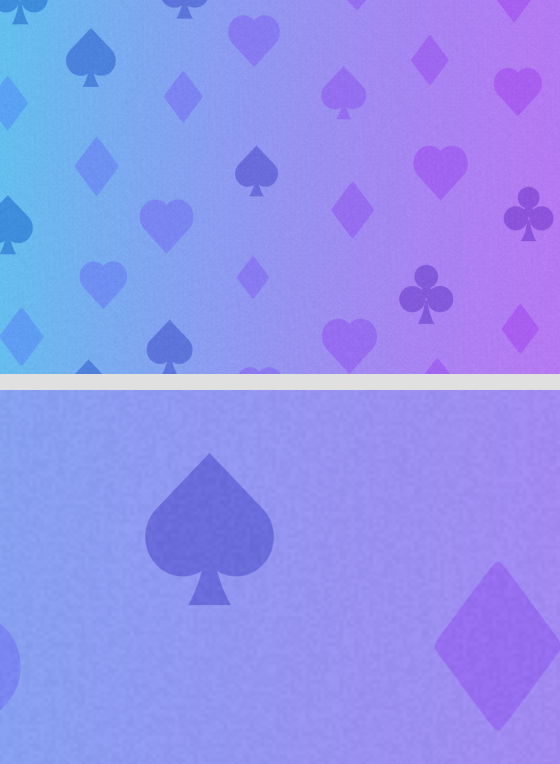
Top, the full canvas; bottom, a detail of the centre.
A Shadertoy shader for this pattern:

```glsl
// Card suits scattered over a soft blue-to-violet gradient with fine grain.
// Each cell of a staggered grid holds one jittered suit, drawn from a distance
// function and tinted by its position along the gradient.

#define CELL vec2(0.228, 0.305)   // grid spacing, canvas height = 1
#define JITTER vec2(0.07, 0.09)   // full range of the random offset
#define SUIT_SIZE 0.164           // height of the largest suit
#define MIN_SCALE 0.68            // smallest suit relative to the largest
#define GRAIN 0.036               // strength of the grain
#define GRAIN_FREQ 300.0          // grains per canvas height

const vec3 SKY = vec3(0.39, 0.745, 0.935);
const vec3 VIOLET = vec3(0.705, 0.475, 0.95);
const vec3 LIGHT_BLUE = vec3(0.35, 0.635, 0.95);
const vec3 LIGHT_VIOLET = vec3(0.67, 0.36, 0.94);
const vec3 DEEP_BLUE = vec3(0.23, 0.56, 0.86);
const vec3 DEEP_VIOLET = vec3(0.56, 0.32, 0.86);

float hash(vec2 p) {
    return fract(sin(dot(p, vec2(127.1, 311.7))) * 43758.5453);
}

float valueNoise(vec2 p) {
    vec2 i = floor(p), f = fract(p);
    f = f * f * (3.0 - 2.0 * f);
    return mix(mix(hash(i), hash(i + vec2(1, 0)), f.x),
               mix(hash(i + vec2(0, 1)), hash(i + vec2(1, 1)), f.x), f.y);
}

// Heart with its tip at the origin, about 1.2 wide and 1.1 tall
float heartShape(vec2 p) {
    p.x = abs(p.x);
    if (p.x + p.y > 1.0) return length(p - vec2(0.25, 0.75)) - 0.3536;
    vec2 a = p - vec2(0.0, 1.0);
    vec2 b = p - 0.5 * max(p.x + p.y, 0.0);
    return sqrt(min(dot(a, a), dot(b, b))) * sign(p.x - p.y);
}

// The suits below fit in a box from -0.5 to 0.5
float heart(vec2 p) {
    return heartShape((p + vec2(0.0, 0.45)) * vec2(1.34, 1.22)) / 1.28;
}

float diamond(vec2 p) {
    vec2 q = sqrt(p * p + 0.0003);    // softens the corners
    return dot(q, vec2(0.804, 0.595)) - 0.303;
}

float stem(vec2 p) {
    float t = clamp((-0.1 - p.y) / 0.4, 0.0, 1.0);
    return max(abs(p.x) - 0.03 - 0.11 * t * t, abs(p.y + 0.3) - 0.2);
}

float spade(vec2 p) {
    float body = heartShape(vec2(p.x * 1.43, (0.5 - p.y) * 1.36)) / 1.4;
    return min(body, stem(p));
}

float club(vec2 p) {
    float top = length(p - vec2(0.0, 0.3)) - 0.2;
    float side = length(vec2(abs(p.x) - 0.235, p.y + 0.08)) - 0.222;
    float core = length(p - vec2(0.0, 0.03)) - 0.1;
    return min(min(top, side), min(core, stem(p)));
}

// Kinds 0-2 are diamonds, 3-4 hearts, 5-6 spades and 7 is a club
float suit(vec2 p, float kind) {
    if (kind < 2.5) return diamond(p);
    if (kind < 4.5) return heart(p);
    if (kind < 6.5) return spade(p);
    return club(p);
}

// Position along the gradient, steeper on the blue side
float gradientAt(vec2 p, float aspect) {
    float x = clamp(p.x / aspect - 0.03 * (p.y - 0.5), 0.0, 1.0);
    return x * (1.45 - 0.45 * x);
}

void mainImage(out vec4 fragColor, in vec2 fragCoord) {
    vec2 p = fragCoord / iResolution.y;
    float aspect = iResolution.x / iResolution.y;
    float edge = 0.8 / iResolution.y;

    vec3 color = mix(SKY, VIOLET, gradientAt(p, aspect));

    // Suits of this cell and its neighbours
    vec2 shift = vec2(0.09, 0.05);
    float column = floor((p.x + shift.x) / CELL.x);
    for (int i = 0; i < 9; i++) {
        float col = column + float(i % 3 - 1);
        float stagger = 0.5 * mod(col, 2.0);
        float row = floor((p.y + shift.y) / CELL.y - stagger) + float(i / 3 - 1);
        vec2 id = vec2(col, row);

        vec2 jitter = vec2(hash(id + 3.1), hash(id + 7.7)) - 0.5;
        vec2 center = (id + vec2(0.5, 0.5 + stagger)) * CELL - shift + jitter * JITTER;
        float kind = mod(col * 3.0 + row * 5.0, 8.0);
        float scale = mix(MIN_SCALE, 1.0, hash(id + 13.3));
        if (kind > 2.5) scale = sqrt(scale);    // diamonds stay smaller
        float size = SUIT_SIZE * scale;

        // Clubs and most spades take the deeper tint
        float deep = step(4.5, kind) * step(0.35, hash(id + 21.9) + step(6.5, kind));
        float g = gradientAt(center, aspect);
        vec3 tint = mix(mix(LIGHT_BLUE, LIGHT_VIOLET, g),
                        mix(DEEP_BLUE, DEEP_VIOLET, g), deep);

        float d = suit((p - center) / size, kind) * size;
        color = mix(color, tint, smoothstep(edge, -edge, d));
    }

    // Fine grain over everything
    float grain = valueNoise(p * GRAIN_FREQ) - 0.5;
    fragColor = vec4(color + grain * GRAIN, 1.0);
}
```
